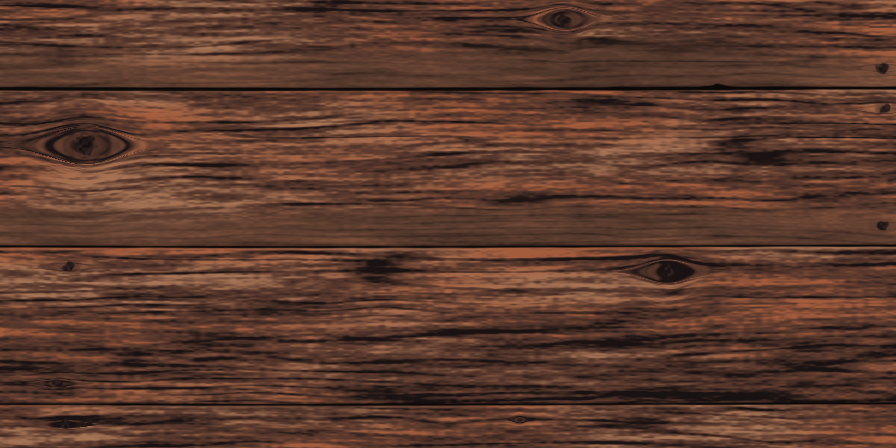
Reproduce this texture procedurally as a WebGL 2 fragment shader.

```glsl
#version 300 es
precision highp float;
// Weathered horizontal planks: stretched noise gives fibres, sharpened sines give
// long dark grain lines, and a lens-shaped fold of the grain coordinate parts them
// round knots and nails. Dark gaps with a lit lip divide the boards.
#define PLANK_HEIGHT 0.352
#define FIRST_SEAM 0.098
#define FIBRE_DENSITY 118.0
#define LINE_DENSITY 42.0
#define FIBRE_CONTRAST 1.35
#define LINE_DEPTH 0.42
#define CRACK_DEPTH 0.40
#define PATCH_CONTRAST 0.62
#define KNOT_RADIUS 0.011
#define NAIL_RADIUS 0.011

uniform vec2 u_resolution;
out vec4 fragColor;

const vec3 CHAR = vec3(0.10, 0.07, 0.07);
const vec3 UMBER = vec3(0.34, 0.215, 0.172);
const vec3 TAN = vec3(0.65, 0.455, 0.335);
const vec3 RUST = vec3(0.64, 0.36, 0.235);
const vec3 WORN = vec3(0.38, 0.26, 0.20);

float hash(vec2 p) {
  vec3 q = fract(p.xyx * 0.1031);
  q += dot(q, q.yzx + 33.33);
  return fract((q.x + q.y) * q.z);
}

float noise(vec2 p) {
  vec2 c = floor(p), f = fract(p);
  f = f * f * (3.0 - 2.0 * f);
  return mix(mix(hash(c), hash(c + vec2(1, 0)), f.x),
             mix(hash(c + vec2(0, 1)), hash(c + vec2(1, 1)), f.x), f.y);
}

// Centre (xy) and radius (z): one knot per plank, then two nails near an end.
vec3 blemish(float plank, int k) {
  float base = FIRST_SEAM + plank * PLANK_HEIGHT;
  if (k == 0) {
    float x = 2.0 * fract(0.745 + plank * (0.2575 + 0.0925 * plank));
    float y = min(0.84 - 0.2 * plank, 0.9);
    float big = 1.0 / (1.0 + 3.0 * (plank - 1.0) * (plank - 1.0));
    float size = plank < 0.0 ? 0.35 : 1.0 + big;
    return vec3(x, base + y * PLANK_HEIGHT, KNOT_RADIUS * size);
  }
  float side = plank < 0.5 ? 0.14 : 1.96;
  float x = side + 0.03 * (hash(vec2(plank + 9.0, k)) - 0.5);
  return vec3(x, base + (k == 1 ? 0.13 : 0.87) * PLANK_HEIGHT, NAIL_RADIUS);
}

void main() {
  vec2 p = gl_FragCoord.xy / u_resolution.y;
  float px = 1.0 / u_resolution.y;

  // Plank layout, with barely wandering seams
  float row = (p.y - FIRST_SEAM + 0.0015 * sin(p.x * 2.3)) / PLANK_HEIGHT;
  float plank = floor(row), local = fract(row);
  float seam = floor(row + 0.5);
  float offset = (row - seam) * PLANK_HEIGHT;

  // Grain coordinate parts round each blemish and closes into rings inside it
  float v = p.y + 0.006 * sin(p.x * 2.1 + plank * 2.0) + 0.002 * sin(p.x * 7.3 + p.y * 14.0);
  float core = 0.0, halo = 0.0;
  for (int k = 0; k < 3; k++) {
    vec3 b = blemish(plank, k);
    vec2 d = p - b.xy;
    float reach = b.z * (k == 0 ? 1.9 : 0.8);
    float bend = d.x / (b.z * 3.6);
    float fold = d.y * d.y - reach * reach * exp(-bend * bend);
    v += (fold < 0.0 ? 1.0 : sign(d.y)) * sqrt(abs(fold)) - d.y;
    vec2 q = d / (b.z * vec2(3.0, 1.6));
    halo = max(halo, exp(-dot(q, q)));
    float dist = length(d * vec2(0.8, 1.0)) + 0.7 * b.z * (noise(p * 110.0) - 0.5);
    core = max(core, 1.0 - smoothstep(b.z * 0.65, b.z + px, dist));
  }

  // Fibres, grain lines, broad patches and thin cracks
  vec2 g = vec2(p.x + plank * 17.0 + 40.0, v + 3.0);
  float fibre = 0.46 * noise(g * vec2(6.0, FIBRE_DENSITY))
              + 0.30 * noise(g * vec2(20.0, FIBRE_DENSITY * 1.8))
              + 0.24 * noise(g * vec2(75.0, FIBRE_DENSITY * 2.1)) - 0.5;
  float drift = noise(g * vec2(1.6, 11.0)) + 0.25 * noise(g * vec2(7.0, 30.0));
  float wave = 0.5 + 0.5 * sin(6.2832 * (g.y * LINE_DENSITY + 2.4 * drift));
  float line = pow(wave, 5.0) * smoothstep(0.2, 0.75, noise(g * vec2(3.5, 36.0) + 5.0));
  float patches = 0.6 * noise(g * vec2(2.0, 8.0)) + 0.4 * noise(g * vec2(4.5, 20.0)) - 0.5;
  float split = abs(noise(g * vec2(1.8, 34.0) + 7.0) - 0.5);
  float crack = (1.0 - smoothstep(0.02, 0.10, split))
              * smoothstep(0.42, 0.72, noise(g * vec2(3.0, 16.0) + 31.0));
  float worn = (1.0 - smoothstep(0.12, 0.33, local + 0.2 * patches)) * step(0.5, plank);
  float shade = plank == 0.0 ? 0.10 * (1.0 - smoothstep(0.25, 0.6, local)) : 0.0;

  float tone = FIBRE_CONTRAST * fibre - LINE_DEPTH * (line - 0.13) - CRACK_DEPTH * crack;
  tone = 0.57 + tone * mix(1.0, 0.5, worn) + PATCH_CONTRAST * patches - shade - 0.2 * halo;

  // Colour from tone, with rusty and tan areas
  float rusty = smoothstep(0.25, 0.75, noise(g * vec2(2.2, 11.0) + 23.0));
  vec3 light = mix(TAN, RUST, rusty);
  vec3 color = mix(CHAR, UMBER, smoothstep(-0.1, 0.52, tone));
  color = mix(color, light, smoothstep(0.42, 1.05, tone));
  color = mix(color, WORN * (0.6 + 0.7 * tone), 0.6 * worn);

  // Knot hearts and nail heads
  vec3 heart = CHAR * (0.6 + 1.5 * noise(p * 150.0));
  color = mix(color, heart, 0.92 * core);

  // Seams: lit lip below, dark gap, and a chip in the upper board's edge
  float chip = (p.x - 2.0 * fract(0.8 + 0.37 * (seam - 2.0))) / 0.022;
  float gap = seam == 2.0 ? 0.0036 : 0.0021;
  gap *= 0.75 + 0.5 * noise(vec2(p.x * 18.0, seam + 5.0));
  gap += 0.014 * exp(-chip * chip) * step(1.5, seam) * step(0.0, offset) * noise(p * 60.0);
  float lip = smoothstep(-0.010, -0.005, offset) * (1.0 - step(0.0, offset));
  color = mix(color, light, lip * (seam == 1.0 ? 0.65 : 0.25));
  color *= 1.0 - 0.35 * exp(-abs(offset) / 0.006) * step(0.0, offset);
  color = mix(color, CHAR * 0.45, 1.0 - smoothstep(gap - px, gap + px, abs(offset)));

  fragColor = vec4(color, 1.0);
}
```
